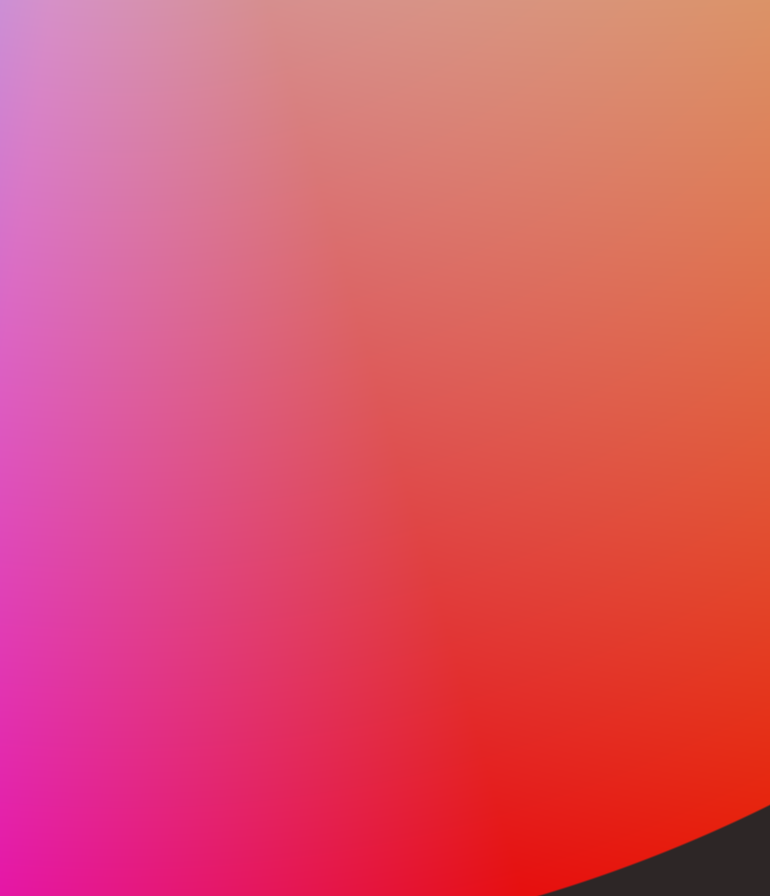
A Shadertoy shader for this background:

```glsl
// Close-up of a colour wheel: hue turns with angle, saturation grows outward, dark ground below.

// Lengths are in canvas heights, angles in degrees from straight down.
const vec2  WHEEL_CENTER = vec2(0.1367, 1.560);
const float WHEEL_RADIUS = 1.6276;
const float EDGE_SOFTNESS = 0.0015;

const float RED_ANGLE = 16.0;       // direction of pure red
const float MAGENTA_SPAN = 30.3;    // clockwise turn from red to full magenta
const float YELLOW_SPAN = 97.0;     // counter-clockwise turn from red to yellow
const float PURPLE_START = 24.0;    // turn past red where the red starts to fade
const float PURPLE_SPAN = 40.0;

const float RIM_SATURATION = 0.94;
const float CENTER_VALUE = 0.806;
const float VALUE_GAIN = 0.102;     // brightness added by full saturation
const vec3  GROUND = vec3(0.176, 0.150, 0.150);

// Fully saturated colour at a signed turn from pure red
vec3 wheelHue(float turn) {
    float red = 1.0 - clamp((-turn - PURPLE_START) / PURPLE_SPAN, 0.0, 1.0);
    float green = clamp(turn / YELLOW_SPAN, 0.0, 1.0);
    float blue = clamp(-turn / MAGENTA_SPAN, 0.0, 1.0);
    return vec3(red, green, blue);
}

void mainImage(out vec4 fragColor, in vec2 fragCoord) {
    vec2 offset = fragCoord / iResolution.y - WHEEL_CENTER;
    float radius = length(offset);

    // Conic hue, washed out toward the centre
    float turn = degrees(atan(offset.x, -offset.y)) - RED_ANGLE;
    float saturation = RIM_SATURATION * min(radius / WHEEL_RADIUS, 1.0);
    float value = CENTER_VALUE + VALUE_GAIN * saturation;
    vec3 wheel = value * mix(vec3(1.0), wheelHue(turn), saturation);

    // Smooth rim against the ground
    float softness = max(EDGE_SOFTNESS, 0.75 / iResolution.y);
    float outside = smoothstep(-softness, softness, radius - WHEEL_RADIUS);
    fragColor = vec4(mix(wheel, GROUND, outside), 1.0);
}
```
